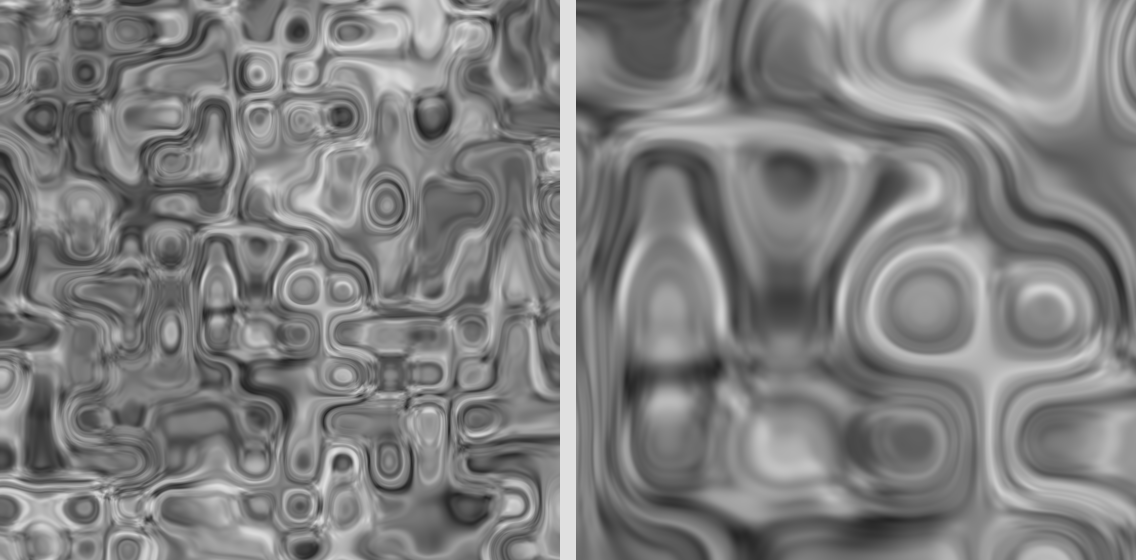
Left: the whole. Right: its middle third, enlarged.
A Shadertoy shader for this texture:

```glsl
const float CELLS = 13.0;                 // coarse lattice cells per canvas
const vec2 LATTICE_SHIFT = vec2(20.0, 20.75);
const vec2 WARP = vec2(8.0, 5.5);         // strength of the folding, in cells
const vec3 OCTAVE_WEIGHTS = vec3(0.57, 0.31, 0.12);
const float MEAN_GREY = 0.503;
const float CONTRAST = 0.88;
const int SAMPLES = 3;                    // supersampling per axis

// Integer hash of a lattice point, 0 to 1
float hash(ivec2 cell, uint seed) {
    uvec2 u = uvec2(cell);
    uint h = u.x * 1597334677u ^ u.y * 3812015801u ^ seed * 2654435769u;
    h = (h ^ (h >> 16)) * 2146121005u;
    h = (h ^ (h >> 15)) * 2221713035u;
    h ^= h >> 16;
    return float(h >> 8) / 16777216.0;
}

// Smoothly interpolated value noise, 0 to 1
float valueNoise(vec2 p, uint seed) {
    ivec2 cell = ivec2(floor(p));
    vec2 f = fract(p);
    vec2 w = f * f * (3.0 - 2.0 * f);
    float bottom = mix(hash(cell, seed), hash(cell + ivec2(1, 0), seed), w.x);
    float top = mix(hash(cell + ivec2(0, 1), seed), hash(cell + ivec2(1, 1), seed), w.x);
    return mix(bottom, top, w.y);
}

// Layered noise seen through a folded domain: bands crowd along cell borders
float foldedGrey(vec2 uv) {
    vec2 p = uv * CELLS + LATTICE_SHIFT;
    vec2 fold = vec2(valueNoise(p, 1u), valueNoise(p, 2u));
    vec2 q = p + WARP * fold;
    float grey = 0.0;
    for (int i = 0; i < 3; i++) {
        grey += OCTAVE_WEIGHTS[i] * (valueNoise(q, uint(i) + 3u) - 0.5);
        q = q * 2.0 + 7.3;
    }
    return MEAN_GREY + CONTRAST * grey;
}

void mainImage(out vec4 fragColor, in vec2 fragCoord) {
    float unit = min(iResolution.x, iResolution.y);
    float grey = 0.0;

    // Average a small grid of samples inside the pixel
    for (int y = 0; y < SAMPLES; y++) {
        for (int x = 0; x < SAMPLES; x++) {
            vec2 offset = (vec2(x, y) + 0.5) / float(SAMPLES) - 0.5;
            grey += foldedGrey((fragCoord + offset) / unit);
        }
    }
    fragColor = vec4(vec3(grey / float(SAMPLES * SAMPLES)), 1.0);
}
```
